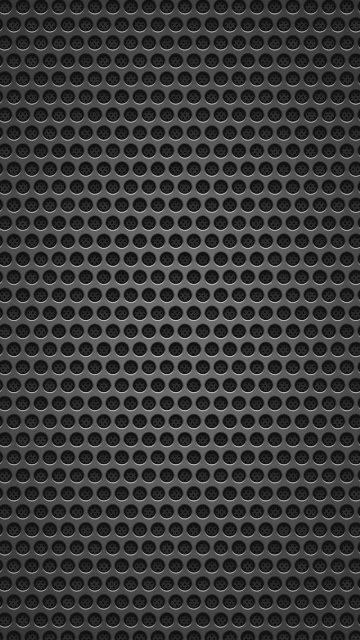
Reproduce this pattern procedurally as a Shadertoy shader.

```glsl
float hash(vec2 p) {
    return fract(sin(dot(p, vec2(127.1, 311.7))) * 43758.5453);
}

// Coverage of a disc, with an edge one pixel wide
float disc(vec2 p, float radius, float pixel) {
    return smoothstep(0.5 * pixel, -0.5 * pixel, length(p) - radius);
}

// Small staggered perforations in the layer behind the plate
float backMesh(vec2 p, float pixel) {
    vec2 q = p / vec2(0.25, 0.17);
    q.x += 0.5 * mod(floor(q.y), 2.0);
    return disc((fract(q) - 0.5) * vec2(0.25, 0.17), 0.048, pixel);
}

void mainImage(out vec4 fragColor, in vec2 fragCoord) {
    vec2 uv = fragCoord / iResolution.xy;
    float pixel = 20.0 / iResolution.x;

    // Staggered grid: 20 holes across, rows counted from the top
    vec2 grid = vec2(fragCoord.x, iResolution.y - fragCoord.y) * pixel;
    grid.y = grid.y / 1.002 + 0.13;
    float row = floor(grid.y);
    grid.x += 0.23 - 0.5 * mod(row, 2.0);
    vec2 cell = vec2(floor(grid.x), row);
    vec2 p = fract(grid) - 0.5;
    p.y = -p.y;

    // Brushed plate, lit from the middle
    float glow = 1.0 - smoothstep(0.0, 1.0, length((uv - 0.5) * vec2(1.15, 1.4)));
    float plate = mix(0.21, 0.43, glow);
    plate += 0.012 * (hash(floor(uv * vec2(144.0, 256.0))) - 0.5);

    // Bevel: shaded above, bright crescent below
    float below = smoothstep(0.1, -0.42, p.y);
    float rim = mix(plate * 0.72, plate * 0.5 + 0.52, below * below);
    float shade = mix(plate, rim, disc(p, 0.435, pixel));
    shade = mix(shade, plate * 0.62, disc(p - vec2(0.0, 0.025), 0.395, pixel));

    // Dark bore and the mesh seen through it
    shade = mix(shade, 0.065, disc(p - vec2(0.0, 0.015), 0.375, pixel));
    vec2 shift = vec2(hash(cell), hash(cell + 17.0)) * vec2(0.25, 0.34);
    float mesh = mix(0.165, 0.045, backMesh(p + shift, pixel));
    mesh *= mix(1.0, 0.65, smoothstep(0.0, 0.28, p.y)) * (0.9 + 0.2 * hash(cell + 5.0));
    float opening = smoothstep(0.33, 0.23, length(p + vec2(0.0, 0.035)));
    shade = mix(shade, mesh, opening);

    fragColor = vec4(vec3(shade), 1.0);
}
```
